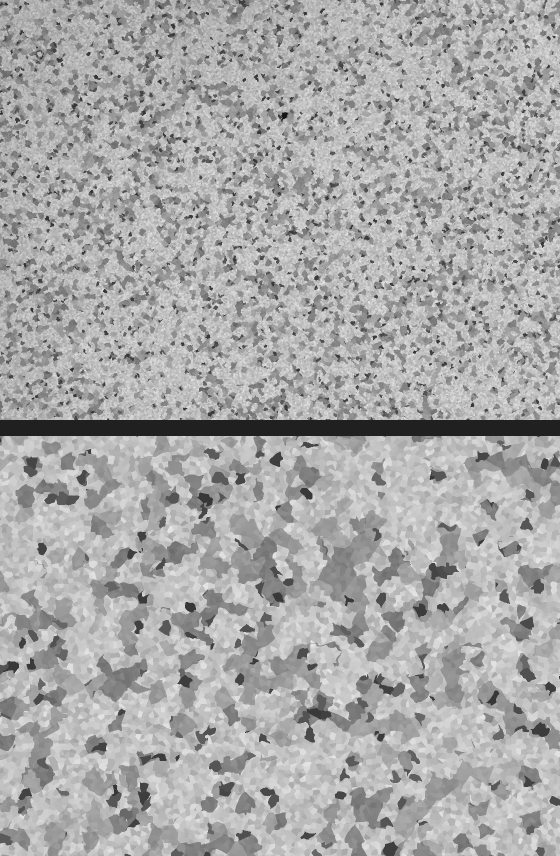
Top, the full canvas; bottom, a detail of the centre.
This texture is drawn by a WebGL 1 fragment shader. Its source:

```glsl
precision highp float;
// Polished grey granite: pale speckled feldspar, clustered grey quartz grains
// and small dark mica flecks. Each mineral is a layer of flat cellular noise,
// bent by layered sines; four samples per pixel smooth the grain edges.

uniform vec2 u_resolution;

// Cells per canvas height
const float PATCH_SCALE = 34.0;
const float GRAIN_SCALE = 82.0;
const float FLECK_SCALE = 135.0;
const float SPECKLE_SCALE = 250.0;

// Mineral tones and their spreads
const float FELDSPAR_TONE = 0.752;
const float FELDSPAR_SPREAD = 0.24;
const float QUARTZ_TONE = 0.565;
const float QUARTZ_SPREAD = 0.20;
const float QUARTZ_SPECKLE = 0.10;
const float MICA_TONE = 0.31;
const float MICA_SPREAD = 0.20;
const float PIT_TONE = 0.08;

// Shares of the area
const float QUARTZ_SHARE = 0.33;
const float QUARTZ_CLUSTERING = 0.42;
const float MICA_SHARE_PALE = 0.025;
const float MICA_SHARE_QUARTZ = 0.085;

// Single dark pit with a short tail
const vec2 PIT_CENTRE = vec2(0.678, 0.727);
const vec2 PIT_TAIL = vec2(0.671, 0.713);
const float PIT_RADIUS = 0.0065;

vec3 hash3(vec2 cell) {
  vec3 h = fract(cell.xyx * vec3(0.1031, 0.1030, 0.0973));
  h += dot(h, h.yxz + 33.33);
  return fract((h.xxy + h.yzz) * h.zyx);
}

// Three random values that stay constant within each Voronoi cell
vec3 cellular(vec2 p) {
  vec2 home = floor(p);
  vec2 nearest = home;
  float best = 9.0;
  for (int y = -1; y <= 1; y++) {
    for (int x = -1; x <= 1; x++) {
      vec2 cell = home + vec2(float(x), float(y));
      vec2 toSeed = cell + hash3(cell).xy - p;
      float d = dot(toSeed, toSeed);
      if (d < best) {
        best = d;
        nearest = cell;
      }
    }
  }
  return hash3(nearest + 71.7);
}

// Layered sines that roughen the grain outlines
vec2 roughen(vec2 p) {
  vec2 bend = sin(p.yx * vec2(231.0, 257.0) + 3.0 * sin(p * 97.0));
  bend += 0.7 * sin(p.yx * vec2(613.0, 571.0) + 4.0 * sin(p * 283.0));
  return p + 0.0012 * bend;
}

// Slow drift of quartz density over the slab
float drift(vec2 p) {
  return sin(p.x * 9.0 + 2.0 * sin(p.y * 7.0)) * sin(p.y * 11.0 + 1.5 * sin(p.x * 8.0));
}

// Uneven light: dimmer along the left edge and the upper middle
float lighting(vec2 p) {
  float left = exp(-p.x * 5.0);
  vec2 q = (p - vec2(0.45, 1.0)) / vec2(0.5, 0.26);
  return 1.015 - 0.08 * left - 0.08 * exp(-dot(q, q));
}

// Coverage of the pit: a round head narrowing into a tail
float pitMask(vec2 p) {
  vec2 axis = PIT_TAIL - PIT_CENTRE;
  float along = clamp(dot(p - PIT_CENTRE, axis) / dot(axis, axis), 0.0, 1.0);
  float radius = PIT_RADIUS * (1.0 - 0.7 * along);
  float d = length(p - PIT_CENTRE - axis * along) - radius;
  return 1.0 - smoothstep(-0.001, 0.001, d);
}

float granite(vec2 p) {
  vec2 rough = roughen(p);
  vec3 speckle = cellular(p * SPECKLE_SCALE + 5.3);
  vec3 cluster = cellular(rough * PATCH_SCALE + 19.1);
  vec3 grain = cellular(rough * GRAIN_SCALE + 37.7);
  vec3 fleck = cellular(rough * FLECK_SCALE + 53.9);
  float noise = 0.5 * (speckle.x + speckle.y) - 0.5;

  // Feldspar ground, then quartz grains, then mica flecks
  float tone = FELDSPAR_TONE + FELDSPAR_SPREAD * noise + 0.05 * (grain.z - 0.5);
  float share = QUARTZ_SHARE + QUARTZ_CLUSTERING * (cluster.x - 0.5) + 0.09 * drift(p);
  float isQuartz = step(grain.x, share);
  float quartz = QUARTZ_TONE + QUARTZ_SPREAD * (grain.y - 0.5) + QUARTZ_SPECKLE * noise;
  tone = mix(tone, quartz, isQuartz);
  float micaShare = mix(MICA_SHARE_PALE, MICA_SHARE_QUARTZ, isQuartz);
  float mica = MICA_TONE + MICA_SPREAD * (fleck.y - 0.5);
  tone = mix(tone, mica, step(fleck.x, micaShare));

  return mix(tone * lighting(p), PIT_TONE, pitMask(rough));
}

void main() {
  float tone = 0.0;
  for (int i = 0; i < 4; i++) {
    float row = floor(float(i) * 0.5);
    vec2 offset = vec2(float(i) - 2.0 * row, row) * 0.5 - 0.25;
    tone += 0.25 * granite((gl_FragCoord.xy + offset) / u_resolution.y);
  }
  gl_FragColor = vec4(vec3(clamp(tone, 0.0, 1.0)), 1.0);
}
```
